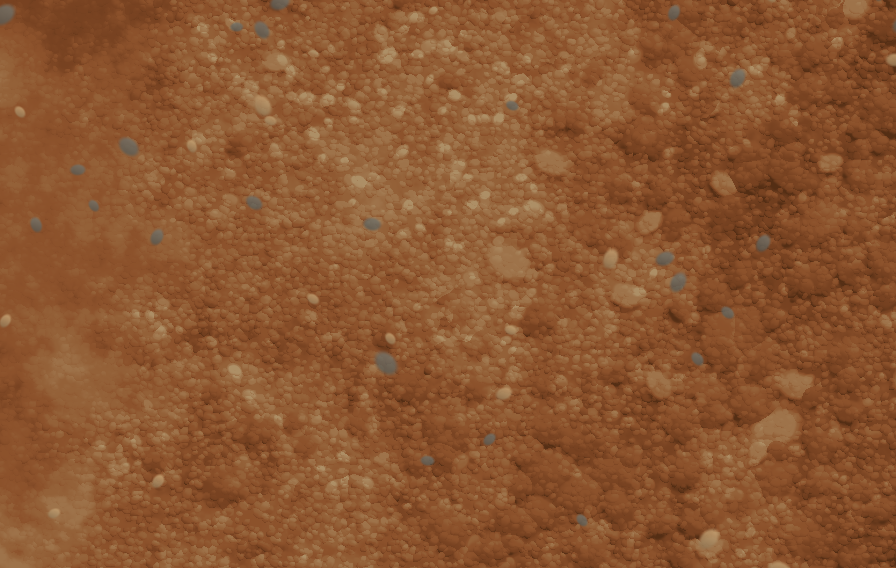
Write a WebGL 1 fragment shader that draws this texture.

```glsl
precision highp float;
// Soft-focus red earth: fine gravel, crumbly clods, pale dusty patches and a few grey stones.
uniform vec2 u_resolution;

// Soil colours, dark to pale
const vec3 SHADOW = vec3(0.33, 0.18, 0.08);
const vec3 UMBER  = vec3(0.47, 0.26, 0.13);
const vec3 EARTH  = vec3(0.55, 0.32, 0.17);
const vec3 OCHRE  = vec3(0.58, 0.38, 0.22);
const vec3 SAND   = vec3(0.62, 0.45, 0.29);
const vec3 CREAM  = vec3(0.68, 0.56, 0.40);
const vec3 SLATE  = vec3(0.40, 0.40, 0.37);

// Cells per canvas height
const float FINE_SCALE  = 78.0;
const float GRIT_SCALE  = 44.0;
const float CLOD_SCALE  = 17.0;
const float STONE_SCALE = 34.0;
const float STONE_SHARE = 0.025;
const vec2  LIGHT = vec2(0.35, 0.94);

float hash(vec2 p) {
  vec3 q = fract(vec3(p.xyx) * 0.1031);
  q += dot(q, q.yzx + 33.33);
  return fract((q.x + q.y) * q.z);
}

float noise(vec2 p) {
  vec2 i = floor(p), f = fract(p);
  f = f * f * (3.0 - 2.0 * f);
  return mix(mix(hash(i), hash(i + vec2(1, 0)), f.x),
             mix(hash(i + vec2(0, 1)), hash(i + vec2(1, 1)), f.x), f.y);
}

float fbm(vec2 p) {
  float sum = 0.0, amp = 0.5;
  for (int i = 0; i < 4; i++) {
    sum += amp * noise(p);
    p = mat2(1.6, 1.2, -1.2, 1.6) * p + 17.3;
    amp *= 0.5;
  }
  return sum / 0.9375;
}

// Scattered lumps: x = random tone 0..1, y = light -1..1, z = soft cover
vec3 lumps(vec2 p, float scale, float density, float seed) {
  vec2 q = p * scale, cell = floor(q);
  vec3 lump = vec3(0.5, 0.0, 0.0);
  float top = 0.0;
  for (int j = -1; j <= 1; j++) {
    for (int i = -1; i <= 1; i++) {
      vec2 c = cell + vec2(i, j), id = c + seed;
      float present = step(hash(id + 91.7), density);
      vec2 jitter = vec2(hash(id + 3.1), hash(id + 47.9));
      vec2 d = q - c - 0.1 - 0.8 * jitter;
      float size = hash(id + 71.3);
      float radius = mix(0.4, 0.85, size * size);
      float angle = 2.4 * (hash(id + 29.5) - 0.5);
      vec2 r = mat2(cos(angle), -sin(angle), sin(angle), cos(angle)) * d;
      float height = present * (1.0 - length(r * vec2(0.85, 1.2)) / radius);
      if (height > top) {
        top = height;
        lump = vec3(hash(id + 13.7), dot(d / radius, LIGHT), smoothstep(0.0, 0.45, height));
      }
    }
  }
  return lump;
}

// Maps a tone, centred on zero with unit spread, to the soil colours
vec3 soil(float t) {
  vec3 c = mix(SHADOW, UMBER, smoothstep(-2.3, -1.0, t));
  c = mix(c, EARTH, smoothstep(-1.0, -0.1, t));
  c = mix(c, OCHRE, smoothstep(-0.1, 0.7, t));
  c = mix(c, SAND, smoothstep(0.7, 1.5, t));
  return mix(c, CREAM, smoothstep(1.7, 3.2, t));
}

// Soft round patch with a ragged rim
float patchAt(vec2 p, vec2 centre, float radius, float rag) {
  return 1.0 - smoothstep(0.55, 1.25, length(p - centre) / radius + rag);
}

void main() {
  vec2 p = gl_FragCoord.xy / u_resolution.y;
  vec2 uv = gl_FragCoord.xy / u_resolution;
  float rag = 2.4 * (fbm(p * 9.0) - 0.5);

  // Broad regions: smooth left bank, crumbly lower right, dusty patches
  float rough = smoothstep(0.03, 0.22, uv.x + 0.12 * rag - 0.06 * uv.y);
  float crumbly = smoothstep(0.45, 1.15, uv.x + 0.45 * (1.0 - uv.y) + 0.15 * rag);
  float dust = smoothstep(0.50, 0.72, fbm(p * 4.5 + 8.2) + 0.06 * (uv.y - 0.4));
  dust = max(dust, patchAt(p, vec2(0.19, 0.23), 0.15, rag));
  dust = max(dust, patchAt(p, vec2(1.15, 0.51), 0.08, rag));

  // Ground tone
  float tone = 2.6 * (fbm(p * 3.0 + 2.0) - 0.5) + 1.6 * (fbm(p * 34.0) - 0.5);
  tone += 0.95 * dust - 0.45 * crumbly - 0.05;

  // Fine gravel, then coarser grit that is often pale
  vec3 fine = lumps(p, FINE_SCALE, 0.9, 5.0);
  tone += mix(0.25, 1.0, rough) * (1.0 * (fine.x - 0.5) + 0.8 * fine.y + 0.5 * (fine.z - 0.6));
  vec3 grit = lumps(p, GRIT_SCALE, 0.6, 211.0);
  float paleGrit = smoothstep(0.72, 0.85, grit.x) * (0.6 + 0.7 * dust);
  tone += rough * grit.z * (0.9 * grit.y + 0.5 * (grit.x - 0.5) + 1.3 * paleGrit);

  // Clods with shade beneath them
  float clodShare = 0.04 + 0.5 * crumbly;
  vec3 clod = lumps(p, CLOD_SCALE, clodShare, 433.0);
  float shade = lumps(p + 0.010 * LIGHT, CLOD_SCALE, clodShare, 433.0).z;
  tone -= 1.2 * rough * shade * (1.0 - clod.z);
  float clodTone = 1.1 * clod.y - 0.35 + 2.2 * smoothstep(0.86, 0.96, clod.x) + 0.35 * tone;
  tone = mix(tone, clodTone, 0.8 * rough * clod.z);
  vec3 color = soil(tone);

  // Sparse stones, grey or cream
  vec3 stone = lumps(p, STONE_SCALE, STONE_SHARE, 677.0);
  vec3 stoneColor = mix(SLATE, CREAM, step(0.55, stone.x)) * (1.0 + 0.2 * stone.y);
  color = mix(color, stoneColor, 0.8 * stone.z);

  gl_FragColor = vec4(color, 1.0);
}
```
